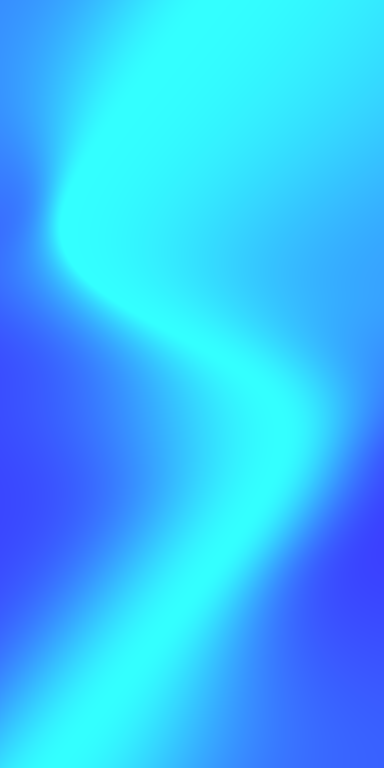
Write a WebGL 2 fragment shader that draws this background.

```glsl
#version 300 es
precision highp float;

uniform vec2 u_resolution;
out vec4 fragColor;

const vec3 DEEP_BLUE = vec3(0.23, 0.25, 1.0);
const vec3 CYAN = vec3(0.20, 1.0, 1.0);

// Ridge path, measured across the canvas
const float RIDGE_TOP = 0.54;
const float RIDGE_SLOPE = 1.6;
const float BEND_SHIFT = 1.2;
const float BEND_DEPTH = 0.433;
const float BEND_SOFTNESS = 0.055;

// Glow widths on either side of the ridge
const float LEFT_WIDTH = 0.33;
const float LEFT_PINCH = 0.27;
const float LEFT_SWELL = 0.12;
const float RIGHT_WIDTH_TOP = 0.92;
const float RIGHT_WIDTH_LOW = 0.20;
const float RIGHT_FLARE = 0.24;

// Falloff exponent: round in general, creased at the upper bend
const float ROUND_FALLOFF = 2.0;
const float CREASE = 0.9;

// Brightness left over far from the ridge
const vec2 LEFT_FLOOR = vec2(0.38, 0.01);
const vec2 RIGHT_FLOOR = vec2(0.47, -0.03);
const float RIGHT_FLOOR_LIFT = 0.19;

float bell(float x, float center, float width) {
    float d = (x - center) / width;
    return exp(-d * d);
}

// All profiles take the depth below the top edge, 0 to 1
float ridgeCenter(float depth) {
    float bend = 1.0 / (1.0 + exp((BEND_DEPTH - depth) / BEND_SOFTNESS));
    return RIDGE_TOP - RIDGE_SLOPE * depth + BEND_SHIFT * bend;
}

float leftWidth(float depth) {
    return LEFT_WIDTH - LEFT_PINCH * bell(depth, 0.28, 0.16)
        + LEFT_SWELL * bell(depth, 0.54, 0.09);
}

float rightWidth(float depth) {
    return mix(RIGHT_WIDTH_TOP, RIGHT_WIDTH_LOW, smoothstep(0.05, 0.62, depth))
        + RIGHT_FLARE * smoothstep(0.72, 1.05, depth);
}

float leftFalloff(float depth) {
    return ROUND_FALLOFF - CREASE * bell(depth, 0.35, 0.11);
}

float leftFloor(float depth) {
    return mix(LEFT_FLOOR.x, LEFT_FLOOR.y, smoothstep(0.13, 0.5, depth));
}

float rightFloor(float depth) {
    return mix(RIGHT_FLOOR.x, RIGHT_FLOOR.y, smoothstep(0.38, 0.6, depth))
        + RIGHT_FLOOR_LIFT * smoothstep(0.65, 1.0, depth);
}

void main() {
    vec2 uv = gl_FragCoord.xy / u_resolution;
    float depth = 1.0 - uv.y;
    float offset = uv.x - ridgeCenter(depth);

    // Both sides meet at full brightness on the ridge
    bool onLeft = offset < 0.0;
    float width = onLeft ? leftWidth(depth) : rightWidth(depth);
    float base = onLeft ? leftFloor(depth) : rightFloor(depth);
    float falloff = onLeft ? leftFalloff(depth) : ROUND_FALLOFF;
    float reach = max(abs(offset) / width, 1e-5);
    float glow = mix(base, 1.0, exp(-pow(reach, falloff)));

    fragColor = vec4(mix(DEEP_BLUE, CYAN, clamp(glow, 0.0, 1.0)), 1.0);
}
```
